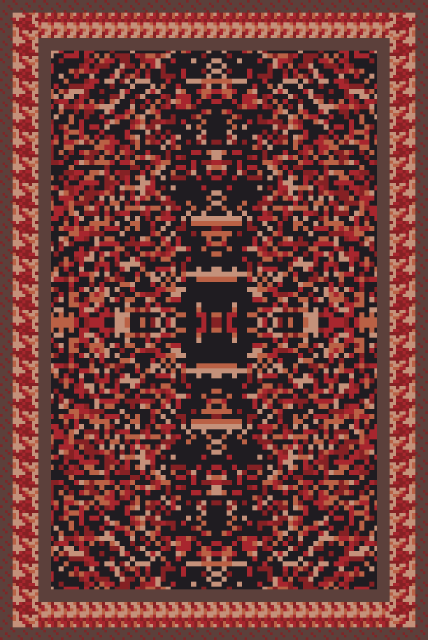
Write a Shadertoy shader that draws this pattern.

```glsl
#define GRID vec2(84.0, 126.0)
#define AXIS vec2(42.5, 62.5)
#define TRIM 2.5
#define BAND 7.5
#define FIELD 10.0
#define THREAD 0.625
#define FILL 0.55
#define CLUMP 0.35
#define SEED 17.0

const vec3 INK = vec3(0.12, 0.11, 0.13);
const vec3 BROWN = vec3(0.36, 0.25, 0.23);
const vec3 WINE = vec3(0.52, 0.13, 0.14);
const vec3 RED = vec3(0.66, 0.15, 0.18);
const vec3 RUST = vec3(0.73, 0.38, 0.27);
const vec3 SAND = vec3(0.77, 0.57, 0.48);

float hash(vec2 p) {
    return fract(sin(dot(p, vec2(127.1, 311.7)) + SEED) * 43758.5453);
}

vec3 yarn(float t) {
    return t < 0.25 ? WINE : t < 0.54 ? RED : t < 0.78 ? RUST : SAND;
}

// Outer trim: fine diagonal stitches
vec3 trim(vec2 p) {
    vec2 stitch = floor(p * 2.0);
    float diagonal = mod(stitch.x + stitch.y, 4.0);
    float gap = mod(stitch.x - stitch.y, 6.0);
    return diagonal < 1.0 && gap < 4.0 ? mix(BROWN, WINE, 0.85) : BROWN;
}

// Ornamental band: hooked twill, longer repeat on the sides
vec3 band(vec2 p, vec2 edge) {
    bool side = edge.x < BAND;
    float across = floor(((side ? edge.x : edge.y) - TRIM) / THREAD);
    float along = floor((side ? p.y : p.x) / THREAD);
    float repeat = side ? 8.0 : 4.0;
    bool over = mod(across + along, 4.0) < 2.0;
    bool warp = side ? mod(across + 2.0, 8.0) < 4.0 : across > 2.0;
    bool weft = mod(along, repeat) >= 0.5 * repeat;
    bool pale = over ? warp : weft;
    float shade = hash(vec2(across, mod(along, repeat)) + 40.0);
    return pale ? (shade < 0.35 ? RUST : SAND) : (shade < 0.5 ? WINE : RED);
}

// Centre motif and the short bars across the vertical axis
vec3 medallion(vec2 c, vec3 ground) {
    vec3 col = ground;
    if (c.x < 6.0 && c.y < 8.0) {
        col = INK;
        if (c.x < 1.0 && c.y < 2.0) col = c.y < 1.0 ? WINE : RUST;
        if (c.x == 2.0 && c.y < 2.0) col = RED;
        if (c.x == 3.0 && c.y >= 1.0 && c.y < 4.0) col = yarn(c.y * 0.28);
    }
    if (c.x == 8.0 && c.y < 1.0) col = SAND;
    if (c.y == 1.0 && abs(c.x - 6.5) < 1.0) col = RUST;
    float step11 = mod(c.y, 11.0);
    if (c.y < 21.0 && step11 == 9.0 && c.x < 5.0) col = SAND;
    if (c.y < 21.0 && step11 == 8.0 && c.x < 4.0) col = RUST;
    if (c.y == 47.0 && c.x < 6.0) col = c.x < 3.0 ? RUST : SAND;
    return col;
}

// Mirrored field of scattered knots, sparser along the axis
vec3 field(vec2 p) {
    vec2 c = floor(abs(p - AXIS));
    vec2 pair = floor((c + vec2(mod(c.y, 2.0), 0.0)) * 0.5);
    float fill = FILL;
    if (c.x < 8.0) fill -= 0.22 + 0.12 * sin(c.y * 0.48 + 1.8);
    bool clumped = hash(pair + 70.0) < CLUMP;
    float tone = hash((clumped ? pair : c) + 13.0);
    vec3 ground = hash(c + 5.0) < fill ? yarn(tone) : INK;
    return medallion(c, ground);
}

vec3 rug(vec2 p) {
    vec2 edge = min(p, GRID - p);
    float inset = min(edge.x, edge.y);
    if (inset < TRIM) return trim(p);
    if (inset < BAND) return band(p, edge);
    if (inset < FIELD) return BROWN;
    return field(p);
}

void mainImage(out vec4 fragColor, in vec2 fragCoord) {
    // Average a 3 by 3 set of samples to smooth the cell edges
    vec3 sum = vec3(0.0);
    for (int i = 0; i < 9; i++) {
        vec2 offset = (vec2(i % 3, i / 3) - 1.0) / 3.0;
        sum += rug((fragCoord + offset) / iResolution.xy * GRID);
    }
    fragColor = vec4(sum / 9.0, 1.0);
}
```
